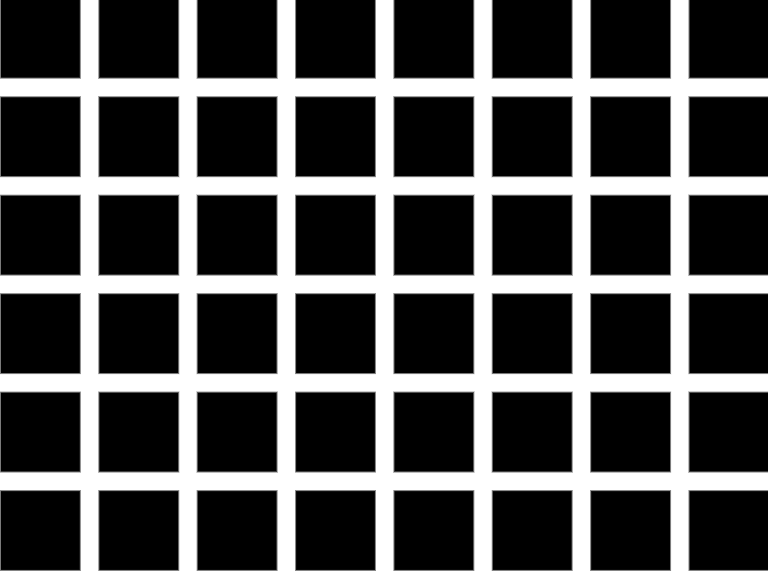
This pattern is drawn by a WebGL 2 fragment shader. Its source:

```glsl
#version 300 es
precision highp float;
// Black squares on a white ground, eight across and six down, leaving an even
// white grid between them. Each point is folded to its nearest square centre,
// and a box distance with a slightly soft edge picks the colour.

uniform vec2 u_resolution;
out vec4 fragColor;

// Lengths are fractions of the canvas width.
const vec2 PITCH = vec2(0.12808, 0.12820);  // spacing between squares
const vec2 ORIGIN = vec2(0.0006, 0.0020);   // lower left corner of first square
const float SIDE = 0.1040;                  // side of a square
const float EDGE_SOFTNESS = 0.0027;         // width of the grey edge ramp
const vec3 SQUARE_COLOR = vec3(0.0);
const vec3 GRID_COLOR = vec3(1.0);

// Signed distance to the nearest square, negative inside.
float squareDistance(vec2 p) {
    vec2 fromFirst = p - ORIGIN - 0.5 * SIDE;
    vec2 local = fromFirst - PITCH * floor(fromFirst / PITCH + 0.5);
    vec2 outside = abs(local) - 0.5 * SIDE;
    return max(outside.x, outside.y);
}

void main() {
    vec2 p = gl_FragCoord.xy / u_resolution.x;

    // The edge ramp never gets narrower than one pixel.
    float ramp = max(EDGE_SOFTNESS, 1.0 / u_resolution.x);
    float grid = clamp(squareDistance(p) / ramp + 0.5, 0.0, 1.0);

    fragColor = vec4(mix(SQUARE_COLOR, GRID_COLOR, grid), 1.0);
}
```
